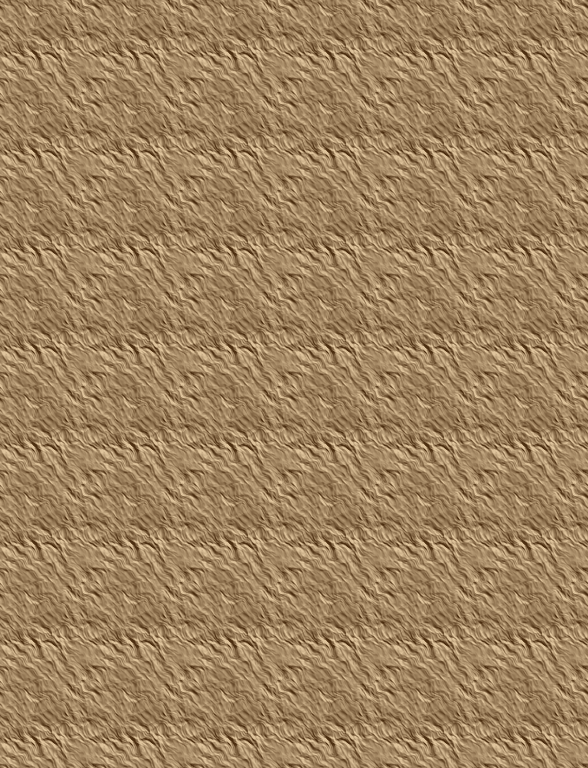
Reproduce this texture procedurally as a Shadertoy shader.

```glsl
// Unit gradient at a lattice point, repeating every n cells
vec2 latticeGradient(vec2 cell, float n) {
    cell = floor(mod(cell + 0.5, n));
    float angle = 6.2832 * fract(sin(dot(cell, vec2(127.1, 311.7)) + n * 7.3) * 43758.5);
    return vec2(cos(angle), sin(angle));
}

// Periodic gradient noise
float noise(vec2 p, float n) {
    vec2 cell = floor(p), f = p - cell;
    vec2 w = f * f * f * (f * (f * 6.0 - 15.0) + 10.0);
    vec2 e = vec2(0.0, 1.0);
    float a = dot(latticeGradient(cell, n), f);
    float b = dot(latticeGradient(cell + e.yx, n), f - e.yx);
    float c = dot(latticeGradient(cell + e.xy, n), f - e.xy);
    float d = dot(latticeGradient(cell + e.yy, n), f - e.yy);
    return mix(mix(a, b, w.x), mix(c, d, w.x), w.y);
}

// Distance to a segment given by its middle and half vector, wrapped to the tile
float creaseDistance(vec2 p, vec2 middle, vec2 halfSpan) {
    vec2 q = p - middle;
    q -= floor(q + 0.5);
    float t = clamp(dot(q, halfSpan) / dot(halfSpan, halfSpan), -1.0, 1.0);
    return length(q - halfSpan * t);
}

// Height of the crumpled sheet; one tile is one unit
float paperHeight(vec2 p) {
    float stiffness = 1.0 + 0.9 * noise(p * 3.0, 3.0);
    p += 0.045 * vec2(noise(p * 5.0, 5.0), noise(p * 9.0, 9.0));
    float height = 0.0;

    // Folded noise on two slanted lattices
    float cells = 2.0;
    for (int i = 0; i < 4; i++) {
        float lean = float(i % 2);
        float v = noise(cells * vec2(2.0 * p.x + lean * p.y, p.x + 2.0 * p.y), cells);
        height += stiffness * (0.2 * v - sqrt(v * v + 0.0004)) / (cells + 1.0);
        cells = floor(cells * 1.6) + 1.0;
    }

    // Long diagonal ridges
    vec4 ridges[4] = vec4[4](
        vec4(0.56, 0.22, 0.19, -0.25),
        vec4(0.21, 0.24, 0.19, -0.13),
        vec4(0.42, 0.37, 0.06, -0.13),
        vec4(0.68, 0.30, 0.06, -0.16));
    for (int i = 0; i < 4; i++) {
        float d = creaseDistance(p, ridges[i].xy, ridges[i].zw);
        height += 1.8 * max(0.0, 0.045 - sqrt(d * d + 0.00003));
    }
    return height;
}

void mainImage(out vec4 fragColor, in vec2 fragCoord) {
    // Six tiles across, aligned with the top left corner
    vec2 p = 6.0 * (fragCoord - vec2(0.0, iResolution.y)) / iResolution.x;

    // Slope toward a light at the upper right
    vec2 toLight = vec2(0.5, 0.87) * 0.007;
    float slope = (paperHeight(p - toLight) - paperHeight(p + toLight)) / 0.014;
    float shade = 0.05 + slope * (slope < 0.0 ? 0.52 : 0.46);

    // Fine grain and broad uneven tone
    shade += 0.7 * noise(p * 25.0, 25.0) + 0.3 * noise(p * 2.0, 2.0);

    // Dull round dent with a creased rim
    vec2 dent = fract(p - vec2(0.5, 0.7) + 0.5) - 0.5;
    float r = length(dent) + 0.03 * noise(p * 5.0, 5.0);
    float dull = 1.0 - smoothstep(0.13, 0.19, r);
    shade = mix(shade, shade * 0.75 - 0.35, dull);
    shade -= 0.7 * (1.0 - smoothstep(0.0, 0.02, abs(r - 0.16)));

    shade = clamp(shade, -3.4, 2.5);
    vec3 kraft = vec3(0.63, 0.52, 0.38) + shade * vec3(0.098, 0.1, 0.093);
    fragColor = vec4(clamp(kraft, 0.0, 1.0), 1.0);
}
```
